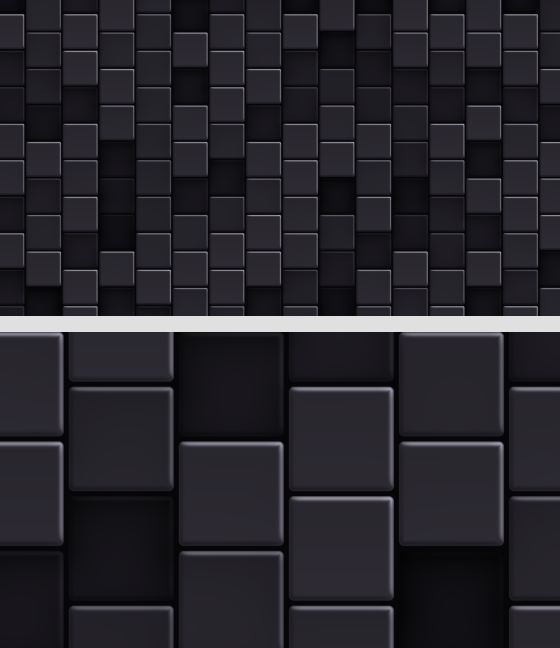
Top, the full canvas; bottom, a detail of the centre.
Write a Shadertoy shader that draws this background.

```glsl
#define PITCH vec2(0.1161, 0.1155)    // tile spacing in canvas heights
#define ORIGIN vec2(0.69, 0.796)      // grid offset in tiles
#define HALF_SIZE 0.477               // half a tile, the rest is gap
#define CORNER 0.045
#define RIM_WIDTH 0.021
#define SHADOW_DROP 0.07
#define SHADOW_FALLOFF 5.0
#define SHADOW_STRENGTH 0.85
#define GAP_COLOR vec3(0.025, 0.024, 0.034)
#define LOW_COLOR vec3(0.080, 0.074, 0.098)
#define HIGH_COLOR vec3(0.170, 0.160, 0.190)
#define RIM_COLOR vec3(0.64, 0.63, 0.69)

float hash(vec2 p) {
    vec3 q = fract(vec3(p.xyx) * 0.1031);
    q += dot(q, q.yzx + 33.33);
    return fract((q.x + q.y) * q.z);
}

// Most tiles stand high, a few sink deep
float tileHeight(vec2 id) {
    float r = hash(id + 57.0);
    return 1.0 - r * r;
}

float roundedBox(vec2 p, float halfSize, float radius) {
    vec2 q = abs(p) - halfSize + radius;
    return length(max(q, 0.0)) + min(max(q.x, q.y), 0.0) - radius;
}

// Every other column slides by half a tile
float columnShift(float column) {
    return 0.5 * mod(column, 2.0);
}

vec2 tileCenter(vec2 id) {
    return id + 0.5 - vec2(0.0, columnShift(id.x));
}

// Light lost to higher tiles around this one
float neighbourShade(vec2 p, vec2 id, float height) {
    float light = 1.0;
    for (int x = -1; x <= 1; x++) {
        for (int y = -1; y <= 1; y++) {
            vec2 other = id + vec2(x, y);
            float rise = max(tileHeight(other) - height, 0.0);
            vec2 local = p - tileCenter(other) + vec2(0.0, SHADOW_DROP);
            float dist = max(roundedBox(local, HALF_SIZE, CORNER), 0.0);
            light *= 1.0 - SHADOW_STRENGTH * rise * exp(-dist * SHADOW_FALLOFF);
        }
    }
    return light;
}

void mainImage(out vec4 fragColor, in vec2 fragCoord) {
    vec2 p = fragCoord / iResolution.y / PITCH - ORIGIN;
    float pixel = 1.0 / (iResolution.y * PITCH.y);

    float column = floor(p.x);
    vec2 id = vec2(column, floor(p.y + columnShift(column)));
    vec2 local = p - tileCenter(id);
    float height = tileHeight(id);
    float dist = roundedBox(local, HALF_SIZE, CORNER);

    // Face, slightly paler towards the bottom
    vec3 face = mix(LOW_COLOR, HIGH_COLOR, height);
    face *= 1.0 - 0.1 * local.y;
    float shade = neighbourShade(p, id, height);
    face *= shade;

    // Bevel lit from the upper right, dark on the other sides
    vec2 bend = local / HALF_SIZE;
    vec2 normal = normalize(sign(bend) * pow(abs(bend), vec2(12.0)) + 1e-5);
    float facing = dot(normal, normalize(vec2(0.55, 0.84)));
    float edge = (dist + RIM_WIDTH) / max(RIM_WIDTH, 0.7 * pixel);
    float rim = exp(-edge * edge);
    float gleam = rim * max(facing, 0.0) * mix(0.12, 1.0, height * height) * shade;
    face *= 1.0 - 0.35 * rim * max(-facing, 0.0);
    face = mix(face, RIM_COLOR, gleam);

    float cover = smoothstep(0.75 * pixel, -0.75 * pixel, dist);
    fragColor = vec4(mix(GAP_COLOR, face, cover), 1.0);
}
```
